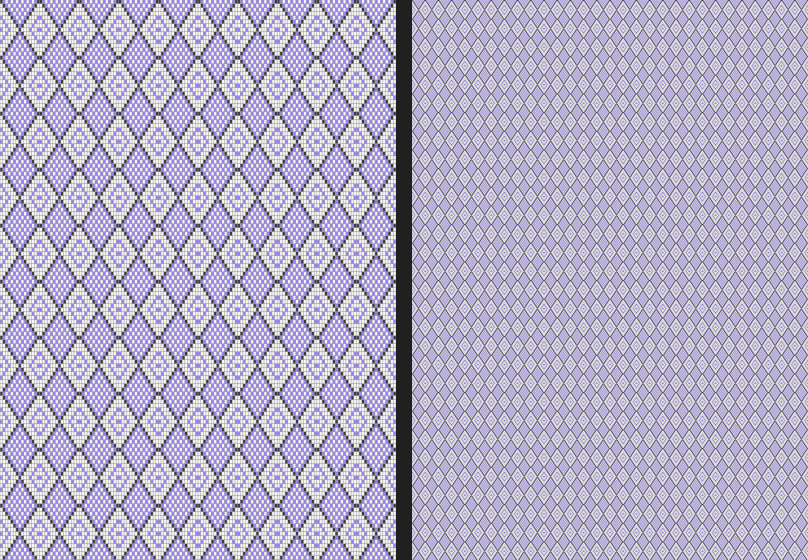
Left: one tile. Right: repeated 3 by 3.
Write a WebGL 2 fragment shader that draws this pattern.

```glsl
#version 300 es
precision highp float;
// Woven bead lattice: dark one-bead lines split the cloth into rhombi.
// Pale rhombi hold a lilac ring and centre, the others a lilac checker.
// A bead's colour follows from its diamond distance to a pale centre.

uniform vec2 u_resolution;
out vec4 fragColor;

const vec2 REPEATS = vec2(10.0);        // rhombi across and down
const vec2 BEADS = vec2(15.0, 14.0);    // beads in one repeat
const float LINE_STEP = 7.0;            // steps from centre to dark line
const float RING_STEP = 3.0;            // steps from centre to lilac ring
const float CENTRE_Y = 0.47;            // height of the lowest pale centre
const vec2 BEAD_HALF = vec2(0.40, 0.43);
const float BEAD_CORNER = 0.10;
const float EDGE_SOFTNESS = 0.05;
const int SAMPLES = 4;

const vec3 WHITE = vec3(0.96, 0.96, 0.95);
const vec3 LILAC = vec3(0.60, 0.51, 0.94);
const vec3 CHARCOAL = vec3(0.23, 0.23, 0.23);
const vec3 GAP = vec3(0.62, 0.61, 0.64);

float roundedBox(vec2 p, vec2 halfSize, float radius) {
    vec2 q = abs(p) - halfSize + radius;
    return length(max(q, 0.0)) + min(max(q.x, q.y), 0.0) - radius;
}

// Colour of a bead that lies a whole number of steps from a pale centre
vec3 beadColour(float steps) {
    if (steps == LINE_STEP) return CHARCOAL;
    bool lilac = steps < LINE_STEP
        ? steps == 0.0 || steps == RING_STEP
        : mod(steps, 2.0) == 0.0;
    return lilac ? LILAC : WHITE;
}

vec3 beadwork(vec2 uv) {
    // Repeat centred on a pale rhombus, measured in beads
    vec2 repeat = uv * REPEATS - vec2(0.0, CENTRE_Y);
    vec2 p = (fract(repeat + 0.5) - 0.5) * BEADS;

    // Columns mirror about a seam, rows about the middle of a bead
    float steps = floor(abs(p.x)) + floor(abs(p.y) + 0.5);

    // Bead shape over the gap colour
    vec2 local = fract(p + vec2(0.0, 0.5)) - 0.5;
    float dist = roundedBox(local, BEAD_HALF, BEAD_CORNER);
    float cover = 1.0 - smoothstep(-EDGE_SOFTNESS, EDGE_SOFTNESS, dist);
    return mix(GAP, beadColour(steps), cover);
}

void main() {
    // Average a small grid of samples to smooth all edges
    vec3 colour = vec3(0.0);
    for (int j = 0; j < SAMPLES; j++) {
        for (int i = 0; i < SAMPLES; i++) {
            vec2 offset = (vec2(i, j) + 0.5) / float(SAMPLES) - 0.5;
            colour += beadwork((gl_FragCoord.xy + offset) / u_resolution);
        }
    }
    fragColor = vec4(colour / float(SAMPLES * SAMPLES), 1.0);
}
```
